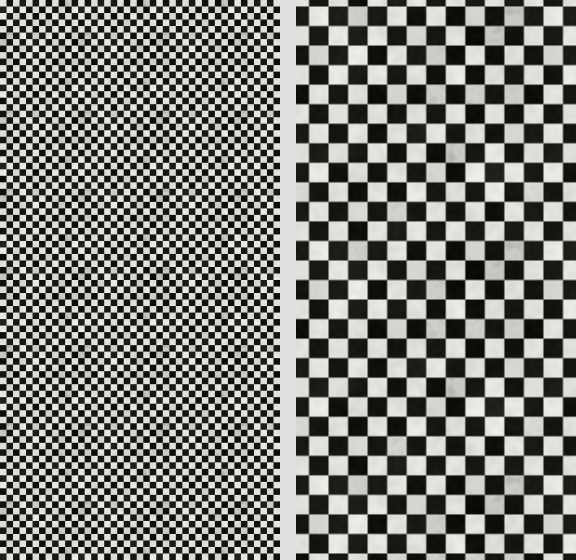
Left, the full canvas; right, a detail of the centre.
This pattern is drawn by a Shadertoy shader. Its source:

```glsl
// Fine black and white checkerboard of small stone tiles, square and tightly packed.
// A product of two antialiased square waves makes the checks; cell hashes and
// wrapped gradient noise add tone shifts and smudges that recur every few tiles.

const float TILES_ACROSS = 43.0;   // tiles over the canvas width
const float WEAR_PERIOD = 12.0;    // tiles before the wear recurs
const float EDGE_SOFTNESS = 0.05;  // least half width of a tile edge, in tiles

const vec3 WHITE_STONE = vec3(0.882, 0.882, 0.870);
const vec3 BLACK_STONE = vec3(0.082, 0.075, 0.066);

float hash(vec2 p) {
    vec3 q = fract(vec3(p.xyx) * 0.1031);
    q += dot(q, q.yzx + 33.33);
    return fract((q.x + q.y) * q.z);
}

// Unit gradient at a lattice point, wrapped to the given period
vec2 gradient(vec2 lattice, float period) {
    float angle = 6.2832 * hash(mod(lattice, period) + 17.0);
    return vec2(cos(angle), sin(angle));
}

float gradientNoise(vec2 p, float period) {
    vec2 i = floor(p);
    vec2 f = p - i;
    vec2 u = f * f * f * (f * (f * 6.0 - 15.0) + 10.0);
    vec2 e = vec2(0.0, 1.0);
    float a = dot(gradient(i, period), f);
    float b = dot(gradient(i + e.yx, period), f - e.yx);
    float c = dot(gradient(i + e.xy, period), f - e.xy);
    float d = dot(gradient(i + e.yy, period), f - e.yy);
    return mix(mix(a, b, u.x), mix(c, d, u.x), u.y);
}

// Square wave of period two: +1 on even tiles, -1 on odd, with linear steps
vec2 softSquareWave(vec2 p, float softness) {
    vec2 toEdge = 0.5 - abs(fract(p) - 0.5);
    vec2 side = 1.0 - 2.0 * mod(floor(p), 2.0);
    return side * clamp(toEdge / softness, 0.0, 1.0);
}

// Share of white stone at p
float checker(vec2 p, float softness) {
    vec2 wave = softSquareWave(p, softness);
    return 0.5 + 0.5 * wave.x * wave.y;
}

// Pale stone with cloudy mottling and a few greyer, smudged tiles
vec3 whiteStone(vec2 p, vec2 cell, float period) {
    float tone = hash(cell + 3.0);
    float cloud = gradientNoise(p * 2.0, period * 2.0);
    float drift = gradientNoise(p / 3.0, period / 3.0);
    float smudge = smoothstep(0.7, 1.0, tone) * (0.07 + 0.22 * max(cloud, 0.0));
    return WHITE_STONE + 0.03 * (0.5 - tone) + 0.05 * (cloud + drift) - smudge;
}

// Dark stone, from charcoal to nearly black
vec3 blackStone(vec2 p, vec2 cell, float period) {
    float tone = hash(cell + 41.0);
    float grain = gradientNoise(p * 3.0, period * 3.0);
    float drift = gradientNoise(p / 3.0, period / 3.0);
    return BLACK_STONE + 0.06 * (tone - 0.5) + 0.025 * grain + 0.04 * drift;
}

void mainImage(out vec4 fragColor, in vec2 fragCoord) {
    // Tile coordinates, counted from the top left corner
    float scale = TILES_ACROSS / iResolution.x;
    vec2 p = vec2(fragCoord.x, iResolution.y - fragCoord.y) * scale;
    vec2 cell = mod(floor(p), WEAR_PERIOD);

    // Stones blended over one pixel at the edges
    float white = checker(p, max(EDGE_SOFTNESS, 0.5 * scale));
    vec3 dark = blackStone(p, cell, WEAR_PERIOD);
    vec3 pale = whiteStone(p, cell, WEAR_PERIOD);
    fragColor = vec4(clamp(mix(dark, pale, white), 0.0, 1.0), 1.0);
}
```
